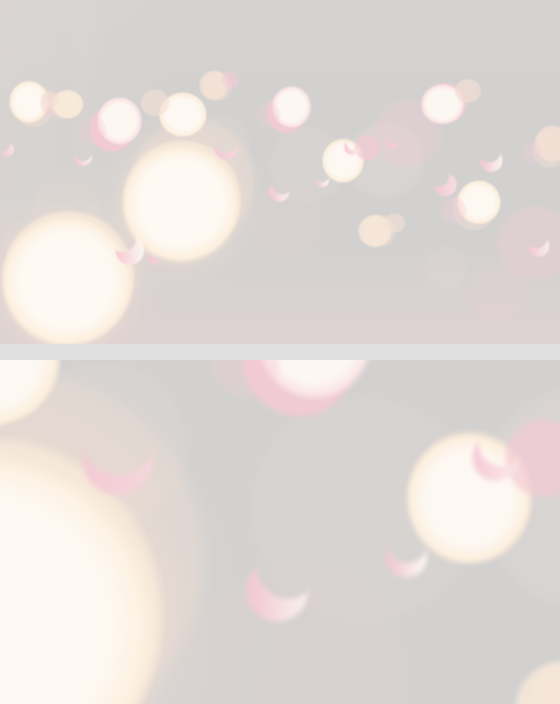
Top, the full canvas; bottom, a detail of the centre.
Reproduce this background procedurally as a Shadertoy shader.

```glsl
// Out-of-focus night lights on a pale grey haze: two large cream orbs, a band of
// medium discs with tinted ghosts, faint veils and small pink crescents.
// Each layer is a loop of soft discs placed by an integer hash, in canvas heights.

#define SEED 7
#define VEILS 13
#define LIGHTS 11
#define CRESCENTS 12
#define EDGE 0.005
#define GREY vec3(0.824, 0.820, 0.816)
#define ROSY_GREY vec3(0.870, 0.824, 0.822)
#define WHITE vec3(0.995, 0.975, 0.950)
#define CREAM vec3(0.990, 0.935, 0.860)
#define PEACH vec3(0.955, 0.875, 0.830)
#define PINK vec3(0.960, 0.790, 0.835)

// Three random values in 0..1 for one item of one layer.
vec3 hash3(int item, int layer) {
    uvec3 v = uvec3(item, layer, SEED) * 1664525u + 1013904223u;
    v.x += v.y * v.z; v.y += v.z * v.x; v.z += v.x * v.y;
    v ^= v >> 16u;
    v.x += v.y * v.z; v.y += v.z * v.x; v.z += v.x * v.y;
    return vec3(v >> 8u) * exp2(-24.0);
}

// Coverage of a disc with a soft edge.
float disc(vec2 p, float radius, float soft) {
    return 1.0 - smoothstep(-soft, soft, length(p) - radius);
}

// Colour running from the core of a light to its rim.
vec3 glowBody(vec2 p, float radius, vec3 core, vec3 rim) {
    return mix(core, rim, smoothstep(0.68, 1.03, length(p) / radius));
}

// Grey haze, rosier at the bottom and warmer with faint folds at the left.
vec3 haze(vec2 p, float aspect) {
    float left = 1.0 - smoothstep(0.0, 0.35 * aspect, p.x);
    float low = 1.0 - smoothstep(0.0, 0.36, p.y);
    float folds = 0.5 + 0.25 * sin(p.x * 31.0) + 0.25 * sin(p.x * 53.0 + 1.0);
    vec3 col = mix(GREY, ROSY_GREY, 0.8 * low);
    col = mix(col, vec3(0.855, 0.833, 0.822), left * (0.45 + 0.3 * folds) * (1.0 - low));
    return col + 0.008 * smoothstep(0.7, 1.0, p.y);
}

// Large, nearly transparent discs.
vec3 addVeils(vec3 col, vec2 p, float aspect) {
    for (int i = 0; i < VEILS; i++) {
        vec3 h = hash3(i, 1), k = hash3(i, 2);
        vec2 centre = vec2((float(i) + h.x) / float(VEILS) * aspect, mix(0.12, 0.66, h.y));
        float radius = mix(0.045, 0.115, h.z);
        vec3 tint = mix(PEACH, PINK, step(0.45, k.x));
        col = mix(col, tint, mix(0.10, 0.38, k.y * k.y) * disc(p - centre, radius, 0.010));
    }
    return col;
}

// Two overexposed orbs with a warm rim and a spilling glow.
vec3 addOrbs(vec3 col, vec2 p) {
    for (int i = 0; i < 2; i++) {
        float t = float(i);
        vec2 q = p - mix(vec2(0.195, 0.185), vec2(0.525, 0.410), t);
        float radius = mix(0.190, 0.170, t);
        float spill = exp(-max(length(q) - radius, 0.0) * 32.0);
        col = mix(col, PEACH, 0.36 * t * disc(q - vec2(0.036, 0.064), radius * 1.05, 0.014));
        col = mix(col, PEACH, 0.42 * spill);
        // A shifted second exposure gives the double rim.
        col = mix(col, CREAM, 0.65 * disc(q - vec2(0.004, 0.010), radius, 0.008));
        vec3 body = glowBody(q, radius, WHITE, CREAM);
        col = mix(col, body, disc(q + vec2(0.0, 0.004), radius * 0.97, 0.013));
    }
    return col;
}

// Medium lights: cream, translucent peach, or white with a pink ghost.
vec3 addLights(vec3 col, vec2 p, float aspect) {
    for (int i = 0; i < LIGHTS; i++) {
        vec3 h = hash3(i, 3), k = hash3(i, 4);
        int kind = i % 3;
        float x = (float(i) + 0.15 + 0.7 * h.x) / float(LIGHTS) * aspect;
        float lowest = mix(0.64, 0.29, smoothstep(0.68, 0.90, x));
        vec2 q = p - vec2(x, mix(lowest, 0.80, pow(h.y, 1.3)));
        q.y *= mix(0.92, 1.08, k.x);
        float radius = kind == 1 ? mix(0.036, 0.056, h.z) : mix(0.050, 0.074, h.z);
        vec2 shift = radius * mix(vec2(-0.35, -0.45), vec2(0.35, 0.15), k.yz);

        vec3 ghost = kind == 2 ? PINK : PEACH;
        col = mix(col, ghost, (kind == 2 ? 0.85 : 0.45) * disc(q - shift, radius, EDGE));
        vec3 core = kind == 1 ? mix(PEACH, CREAM, k.x) : WHITE;
        vec3 rim = kind == 0 ? CREAM : (kind == 1 ? core : mix(WHITE, PINK, 0.45));
        float opacity = kind == 1 ? 0.80 : 0.97;
        col = mix(col, glowBody(q, radius, core, rim), opacity * disc(q, radius, EDGE));

        // A small pink or peach companion forms loose clusters.
        vec2 side = radius * vec2(k.y < 0.5 ? -1.2 : 1.2, mix(-0.8, 0.9, k.z));
        vec3 tint = mix(PINK, PEACH, step(0.6, k.x));
        col = mix(col, tint, mix(0.15, 0.75, k.z) * disc(q - side, radius * 0.6, EDGE));
    }
    return col;
}

// Clipped reflections: a disc with a second disc cut away.
vec3 addCrescents(vec3 col, vec2 p, float aspect) {
    for (int i = 0; i < CRESCENTS; i++) {
        vec3 h = hash3(i, 5), k = hash3(i, 6);
        vec2 q = p - vec2((float(i) + h.x) / float(CRESCENTS) * aspect, mix(0.24, 0.60, h.y));
        float radius = mix(0.018, 0.042, h.z * h.z);
        vec2 cut = radius * vec2(mix(-0.8, 0.8, k.x), mix(0.5, 1.0, k.y));
        float shape = disc(q, radius, EDGE) * (1.0 - disc(q - cut, radius * 1.05, EDGE));
        vec3 tint = mix(PINK, WHITE, k.z * smoothstep(-radius, radius, q.x));
        col = mix(col, tint, 0.9 * shape);
    }
    return col;
}

void mainImage(out vec4 fragColor, in vec2 fragCoord) {
    vec2 p = fragCoord / iResolution.y;
    float aspect = iResolution.x / iResolution.y;
    vec3 col = addVeils(haze(p, aspect), p, aspect);
    col = addLights(addOrbs(col, p), p, aspect);
    fragColor = vec4(addCrescents(col, p, aspect), 1.0);
}
```
